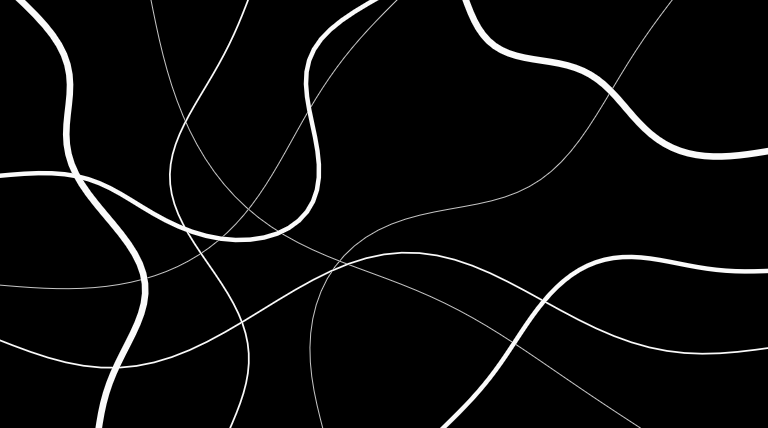
This background is drawn by a Shadertoy shader. Its source:

```glsl
#define PI 3.14159265
#define CANVAS_HEIGHT 430.0
#define SEGMENTS 44
#define INK vec3(0.98)
#define PAPER vec3(0.0)
#define HAIRLINE 0.8
#define FINE 1.75
#define MEDIUM 4.5
#define BOLD 6.6

float segmentDistance(vec2 p, vec2 a, vec2 b) {
    vec2 ab = b - a, ap = p - a;
    return length(ap - ab * clamp(dot(ap, ab) / dot(ab, ab), 0.0, 1.0));
}

// Straight run between two ends, bent by four sine harmonics per axis
vec2 strandPoint(float t, vec4 ends, vec4 swayX, vec4 swayY) {
    vec4 harmonics = sin(PI * t * vec4(1.0, 2.0, 3.0, 4.0));
    return mix(ends.xy, ends.zw, t) + vec2(dot(harmonics, swayX), dot(harmonics, swayY));
}

// Coverage of one strand; lines thinner than a pixel fade instead of breaking up
float strand(vec2 p, float pixel, float width, vec4 ends, vec4 swayX, vec4 swayY) {
    float dist = 1e5;
    vec2 previous = ends.xy;
    for (int i = 1; i <= SEGMENTS; i++) {
        vec2 current = strandPoint(float(i) / float(SEGMENTS), ends, swayX, swayY);
        dist = min(dist, segmentDistance(p, previous, current));
        previous = current;
    }
    float drawnWidth = max(width, pixel);
    float coverage = clamp((0.5 * drawnWidth - dist) / pixel + 0.5, 0.0, 1.0);
    return coverage * width / drawnWidth;
}

void mainImage(out vec4 fragColor, in vec2 fragCoord) {
    // Canvas units, with y growing downward from the top edge
    float pixel = CANVAS_HEIGHT / iResolution.y;
    vec2 p = vec2(fragCoord.x, iResolution.y - fragCoord.y) * pixel;
    p.x *= 768.0 / (iResolution.x * pixel);
    float ink = 0.0;

    // Hairlines
    ink = max(ink, strand(p, pixel, HAIRLINE, vec4(150, -5, 645, 433),
        vec4(-59.7, -23.5, -4.0, 0.7), vec4(48.2, 21.3, -1.0, -4.0)));
    ink = max(ink, strand(p, pixel, HAIRLINE, vec4(-5, 286, 402, -5),
        vec4(40.4, 9.2, -5.1, -0.3), vec4(73.5, 19.6, -1.8, 0.1)));
    ink = max(ink, strand(p, pixel, HAIRLINE, vec4(676, -5, 324, 435),
        vec4(-48.1, 42.4, -11.6, -1.1), vec4(-11.4, 34.3, -4.0, -8.8)));

    // Fine waves: one falling, one crossing
    ink = max(ink, strand(p, pixel, FINE, vec4(250, -5, 228, 435),
        vec4(-44.7, -29.2, 16.1, 2.1), vec4(0)));
    ink = max(ink, strand(p, pixel, FINE, vec4(-5, 340, 773, 349),
        vec4(0), vec4(-50.1, 17.5, 38.8, -1.6)));

    // Medium ribbons
    ink = max(ink, strand(p, pixel, MEDIUM, vec4(-5, 177, 383, -5),
        vec4(66.2, 8.0, -22.0, 16.7), vec4(123.7, -0.1, -25.0, -2.5)));
    ink = max(ink, strand(p, pixel, MEDIUM, vec4(438, 435, 773, 272),
        vec4(-29.9, 1.9, 4.3, 1.2), vec4(-69.1, 6.6, 8.0, -2.9)));

    // Bold ribbons
    ink = max(ink, strand(p, pixel, BOLD, vec4(15, -5, 98, 435),
        vec4(57.0, -13.6, 8.9, 15.9), vec4(0)));
    ink = max(ink, strand(p, pixel, BOLD, vec4(464, -5, 773, 151),
        vec4(-15.9, -0.5, -7.0, -3.9), vec4(31.1, -7.8, 13.8, 4.6)));

    fragColor = vec4(mix(PAPER, INK, ink), 1.0);
}
```
